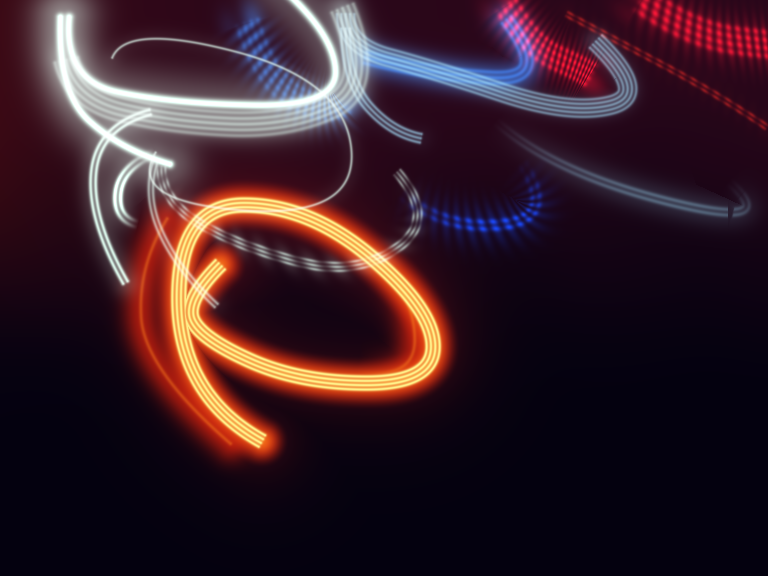
Give the GLSL for this background, as a WebGL 1 fragment shader.

```glsl
precision highp float;
// Long-exposure light trails: a fiery loop below pale, blue and red swirls on dark plum.
uniform vec2 u_resolution;

#define NAVY vec3(0.015, 0.005, 0.06)
#define PLUM vec3(0.16, 0.025, 0.10)
#define EMBER vec3(0.86, 0.13, 0.05)
#define AMBER vec3(1.0, 0.45, 0.06)
#define GOLD vec3(1.0, 0.92, 0.50)
#define PALE vec3(0.82, 0.95, 0.90)
#define TEAL vec3(0.32, 0.48, 0.54)
#define BLUE vec3(0.10, 0.42, 0.80)
#define RED vec3(0.90, 0.06, 0.12)

vec2 p;   // position in percent of the canvas height
vec3 col; // light gathered so far

// Gradient noise
vec2 grad(vec2 cell) {
  float a = 6.2832 * fract(sin(dot(cell, vec2(127.1, 311.7))) * 4375.5);
  return vec2(cos(a), sin(a));
}
float noise(vec2 q) {
  vec2 i = floor(q), f = fract(q), w = f * f * (3.0 - 2.0 * f), e = vec2(1, 0);
  return mix(mix(dot(grad(i), f), dot(grad(i + e), f - e), w.x),
             mix(dot(grad(i + e.yx), f - e.yx), dot(grad(i + e.xx), f - e.xx), w.x), w.y);
}

// One quadratic B-spline piece; keeps the nearest (side offset, end overshoot, progress)
vec3 piece(vec3 best, vec2 a, vec2 b, vec2 c, float index) {
  vec2 start = 0.5 * (a + b), slope = b - a, bend = 0.5 * (a + c) - b, r, v;
  float t = 0.0, nearest = 1e6;
  for (int k = 0; k < 5; k++) {
    float s = float(k) * 0.25;
    r = p - start - (slope + bend * s) * s;
    if (dot(r, r) < nearest) { nearest = dot(r, r); t = s; }
  }
  for (int k = 0; k < 3; k++) {
    r = p - start - (slope + bend * t) * t;
    v = slope + 2.0 * bend * t;
    t += dot(r, v) / max(dot(v, v) - 2.0 * dot(r, bend), 0.3 * dot(v, v));
    t = clamp(t, 0.0, 1.0);
  }
  r = p - start - (slope + bend * t) * t;
  v = normalize(slope + 2.0 * bend * t);
  if (dot(r, r) > dot(best.xy, best.xy)) return best;
  return vec3(v.x * r.y - v.y * r.x, dot(v, r), index + t);
}

// Smooth trails steered by four or six control points
vec3 arc(vec4 ab, vec4 cd) {
  vec3 best = piece(vec3(1e3), ab.xy, ab.zw, cd.xy, 0.0);
  best = piece(best, ab.zw, cd.xy, cd.zw, 1.0);
  return vec3(best.xy, best.z * 0.5);
}
vec3 trail(vec4 ab, vec4 cd, vec4 ef) {
  vec3 best = piece(vec3(1e3), ab.xy, ab.zw, cd.xy, 0.0);
  best = piece(best, ab.zw, cd.xy, cd.zw, 1.0);
  best = piece(best, cd.xy, cd.zw, ef.xy, 2.0);
  best = piece(best, cd.zw, ef.xy, ef.zw, 3.0);
  return vec3(best.xy, best.z * 0.25);
}
vec3 closer(vec3 a, vec3 b) { return length(a.xy) < length(b.xy) ? a : b; }

// Light profiles
float glow(vec3 c, float width) { return exp(-dot(c.xy, c.xy) / (width * width)); }
float fade(vec3 c) { return 4.0 * c.z * (1.0 - c.z); }
float dash(vec3 c) { return 0.65 + 0.35 * sin(c.z * 110.0 + c.x); }
void add(vec3 light) { col += (1.0 - col) * min(light, 1.0); }

// Parallel strands inside a soft haze
void beam(vec3 c, vec3 tint, float count, float width, float haze) {
  float sum = haze * glow(c, 7.0 * width), offset = 0.5 * (count - 1.0);
  for (int i = 0; i < 5; i++) {
    float k = float(i);
    if (k < count) sum += glow(c - vec3((k - offset) * width * 2.5, 0, 0), width);
  }
  add(tint * sum);
}

void main() {
  p = 100.0 * gl_FragCoord.xy / u_resolution.y;

  // Night backdrop
  col = mix(NAVY, PLUM, smoothstep(22.0, 85.0, p.y + 8.0 * noise(p * 0.04) - 0.06 * p.x));
  col += vec3(0.07, 0.01, -0.02) * exp(-p.x / 25.0) * smoothstep(35.0, 70.0, p.y);

  // Blue and teal swirls
  vec3 c = arc(vec4(40, 106, 46, 86), vec4(57, 80, 62, 84));
  beam(c, BLUE * 0.3 * dash(c), 4.0, 0.5, 2.0);
  c = arc(vec4(52, 93, 75, 87), vec4(96, 86, 80, 107));
  beam(c, BLUE * 0.4, 3.0, 0.4, 1.6);
  c = arc(vec4(62, 73, 77, 60), vec4(97, 62, 84, 82));
  beam(c, BLUE * BLUE * fade(c) * dash(c), 2.0, 0.5, 0.5);
  c = trail(vec4(60, 103, 60, 92), vec4(75, 88, 99, 80), vec4(113, 83.5, 94, 102));
  beam(c, TEAL * 0.8, 5.0, 0.3, 0.4);
  c = arc(vec4(60, 104, 60, 86), vec4(68, 77, 78, 75));
  beam(c, TEAL, 3.0, 0.3, 0.1);
  c = arc(vec4(76, 88, 96, 70), vec4(136, 60, 117, 77));
  beam(c, TEAL * fade(c) * 0.5, 2.0, 0.4, 0.6);

  // Red ribbons and thin sparks
  c = arc(vec4(84, 106, 92, 92), vec4(101, 88, 104, 86));
  beam(c, RED * 0.6 * dash(c), 4.0, 0.5, 0.9);
  c = arc(vec4(103, 106, 120, 94), vec4(135, 92, 142, 92));
  beam(c, RED * 0.6 * dash(c), 4.0, 0.55, 0.8);
  c = arc(vec4(90, 102, 107, 93), vec4(124, 84, 142, 72));
  beam(c, EMBER * 0.5 * dash(c), 2.0, 0.3, 0.1);

  // Fiery loop: ghosts, halo, then bright strands
  vec4 turn = vec4(75.2, 46.2, 75.2, 33.5);
  vec3 fire = closer(
    trail(vec4(59.7, 15.5, 31.2, 31.4), vec4(30.9, 64.4, 53.8, 64.4), turn),
    trail(turn, vec4(52.1, 33.5, 34.7, 41.3), vec4(32.1, 47.9, 44.3, 60.1)));
  vec3 inner = arc(vec4(60, 62, 72, 48), vec4(72, 34, 52, 37));
  vec3 outer = arc(vec4(34, 70, 24, 54), vec4(25, 36, 55, 10));
  float reach = length(fire.xy);
  add(EMBER * 0.3 * exp(-reach / 5.0));
  col = mix(col, EMBER, 0.7 * max(glow(inner, 3.2) * fade(inner), glow(outer, 3.0)));
  col = mix(col, EMBER, 0.9 * smoothstep(4.8, 0.8, reach));
  add(AMBER * 0.4 * (glow(inner, 0.35) * fade(inner) + glow(outer, 0.35)));
  add(AMBER * 0.75 * glow(fire, 1.9));
  beam(fire, GOLD, 4.0, 0.3, 0.0);

  // Pale swirls, broad ones first
  c = trail(vec4(10, 96, 13, 83), vec4(29, 79, 50, 78), vec4(65, 85, 54, 112));
  beam(c, PALE * 0.35, 5.0, 0.4, 1.0);
  c = trail(vec4(13, 108, 11, 86), vec4(30, 82, 58.5, 81.5), vec4(58, 94, 40, 110));
  beam(c, PALE, 1.0, 0.75, 0.3);
  c = arc(vec4(11, 110, 10, 84), vec4(21, 74, 38, 69));
  beam(c, PALE, 1.0, 0.7, 0.35);
  c = trail(vec4(17, 84, 22, 96), vec4(60, 86, 62, 62), vec4(22, 65, 32, 82));
  beam(c, PALE * 0.6, 1.0, 0.25, 0.1);
  c = arc(vec4(35, 83, 17, 78), vec4(15.5, 62, 28, 40));
  beam(c, PALE * 0.8, 2.0, 0.35, 0.25);
  c = arc(vec4(33, 76, 21, 71), vec4(20, 62, 28, 60));
  beam(c, PALE * fade(c), 2.0, 0.4, 0.3);
  c = arc(vec4(29, 78, 25, 66), vec4(31, 53, 44, 41));
  beam(c, PALE * 0.55, 2.0, 0.3, 0.1);
  c = trail(vec4(28, 77, 28, 65), vec4(42, 57, 62, 52), vec4(76, 62, 62, 78));
  beam(c, PALE * 0.5 * dash(c), 3.0, 0.28, 0.4 * fade(c));

  gl_FragColor = vec4(col, 1.0);
}
```
